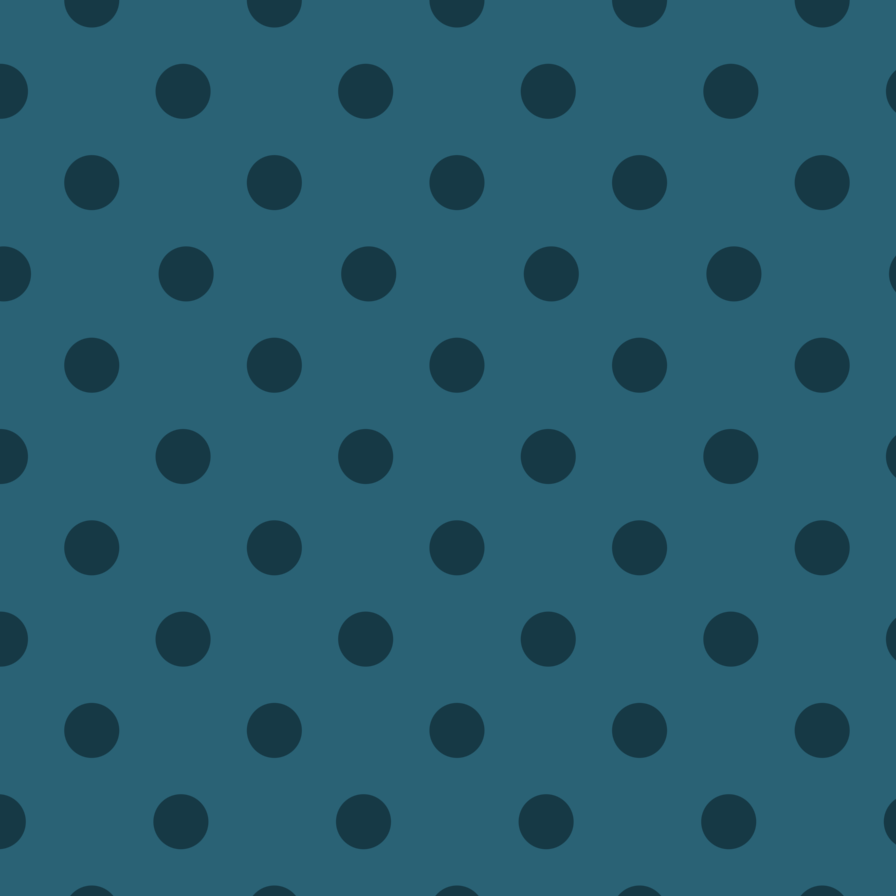
A three.js fragment shader for this pattern:

```glsl
// Staggered dark polka dots on a flat teal ground, with two rows slightly out of step.
varying vec2 vUv;

const vec3 GROUND_COLOR = vec3(0.163, 0.384, 0.458);
const vec3 DOT_COLOR = vec3(0.085, 0.222, 0.272);
const float COLUMN_PITCH = 0.2038;   // distance between dots in a row
const float ROW_PITCH = 0.1019;      // distance between rows
const float DOT_RADIUS = 0.0307;
const float START_X = 0.0005;        // dot centre of the odd rows
const float EDGE_SOFTNESS = 0.001;
const float UPPER_SLIP_ROW = 3.0;    // rows are counted from the top
const float UPPER_SLIP = 0.0034;
const float LOWER_SLIP_ROW = 9.0;
const float LOWER_SLIP = -0.0024;

// 1 when both row numbers agree, otherwise 0
float isRow(float row, float target) {
  return 1.0 - step(0.5, abs(row - target));
}

// Sideways position of a row: half-pitch stagger plus its slip
float rowOffset(float row) {
  float stagger = (1.0 - mod(row, 2.0)) * 0.5 * COLUMN_PITCH;
  float slip = UPPER_SLIP * isRow(row, UPPER_SLIP_ROW)
             + LOWER_SLIP * isRow(row, LOWER_SLIP_ROW);
  return START_X + stagger + slip;
}

// Signed distance to the nearest dot
float dotDistance(vec2 p) {
  float row = floor(p.y / ROW_PITCH + 0.5);
  float column = (p.x - rowOffset(row)) / COLUMN_PITCH;
  vec2 local = vec2((fract(column + 0.5) - 0.5) * COLUMN_PITCH,
                    p.y - row * ROW_PITCH);
  return length(local) - DOT_RADIUS;
}

void main() {
  vec2 p = vec2(vUv.x, 1.0 - vUv.y);  // measured down from the top edge
  float ground = smoothstep(-EDGE_SOFTNESS, EDGE_SOFTNESS, dotDistance(p));
  gl_FragColor = vec4(mix(DOT_COLOR, GROUND_COLOR, ground), 1.0);
}
```
